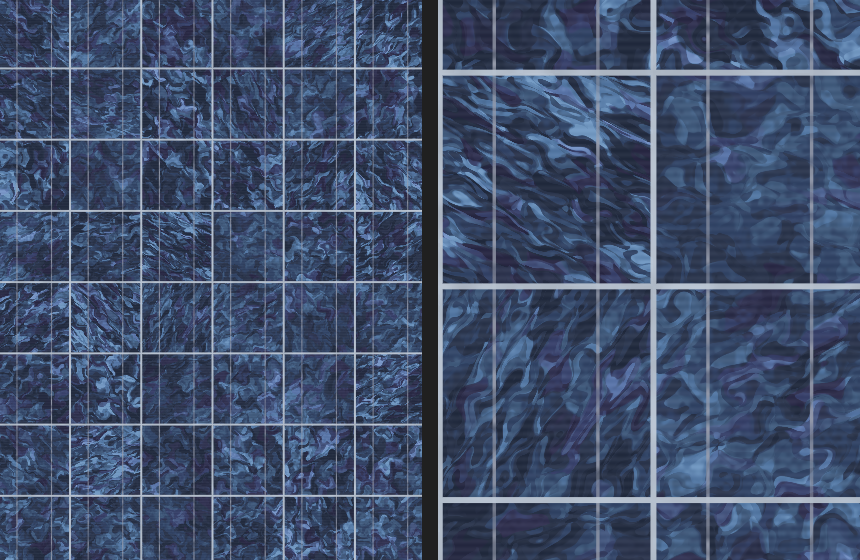
Left: the whole. Right: its middle third, enlarged.
This texture is drawn by a WebGL 2 fragment shader. Its source:

```glsl
#version 300 es
precision highp float;
// Polycrystalline solar panel: square blue cells, pale grid, thin busbars.
uniform vec2 u_resolution;
out vec4 fragColor;

vec3 hash3(vec2 p) {
  vec3 q = fract(p.xyx * vec3(0.1031, 0.1030, 0.0973));
  q += dot(q, q.yxz + 33.33);
  return fract((q.xxy + q.yzz) * q.zyx);
}

float noise(vec2 p) {
  vec2 i = floor(p), f = fract(p);
  f = f * f * (3.0 - 2.0 * f);
  return mix(mix(hash3(i).x, hash3(i + vec2(1, 0)).x, f.x),
             mix(hash3(i + vec2(0, 1)).x, hash3(i + 1.0).x, f.x), f.y);
}

mat2 rotation(float a) {
  return mat2(cos(a), -sin(a), sin(a), cos(a));
}

// Crystal grains: softly bounded Voronoi, each slanted its own way.
// Returns brightness and tint.
vec2 grains(vec2 p) {
  vec2 base = floor(p), sum = vec2(0);
  float total = 0.0;
  for (int y = -1; y <= 1; y++)
    for (int x = -1; x <= 1; x++) {
      vec2 site = base + vec2(x, y);
      vec3 h = hash3(site + 71.0);
      vec2 d = rotation((h.z - 0.5) * 2.0) * (site + h.xy - p);
      d *= vec2(0.8, 1.5);
      float w = exp(-26.0 * dot(d, d)) + 1e-7;
      sum += w * hash3(site + 13.0).xy;
      total += w;
    }
  return sum / total;
}

// Coverage of a line with the given half width, antialiased by one pixel.
float line(float dist, float halfWidth, float px) {
  return clamp((halfWidth - abs(dist)) / px + 0.5, 0.0, 1.0);
}

void main() {
  const float pitch = 0.1272;
  vec2 grid = gl_FragCoord.xy / u_resolution.y / pitch + vec2(0.017, 0.099);
  float px = 1.0 / (u_resolution.y * pitch);
  vec2 id = floor(grid), f = fract(grid);
  vec3 cell = hash3(id + 5.0), look = hash3(id + 41.0);

  // Grain field, turned and stretched differently in each cell
  vec2 seed = floor(cell.xy * 60.0) * 11.0;
  vec2 p = rotation(mix(-1.1, 1.1, cell.x)) * (f - 0.5);
  p *= vec2(1.0, mix(1.0, 2.3, cell.y * cell.y));
  vec2 warp = vec2(noise(p * 9.0 + seed), noise(p * 9.0 + seed + 37.0)) - 0.5;
  vec2 coarse = grains(p * 6.5 + warp * 1.3 + seed);
  vec2 fine = grains(p * 15.0 + warp * 2.6 + seed + 19.0);
  float cluster = noise(f * 2.6 + seed + 53.0);
  float speck = noise(f * 38.0 + seed);

  // Tone varies in contrast and level from cell to cell
  float tone = 0.5 * coarse.x + 0.5 * fine.x - 0.5;
  tone = 0.44 + tone * mix(0.55, 1.25, look.x) + (look.y - 0.5) * 0.10;
  tone += (cluster - 0.5) * 0.26 + (speck - 0.5) * 0.12;

  // Ramp from near black navy to pale steel blue
  vec3 color = mix(vec3(0.14, 0.175, 0.25), vec3(0.18, 0.22, 0.31),
                   smoothstep(0.10, 0.32, tone));
  color = mix(color, vec3(0.20, 0.27, 0.40), smoothstep(0.32, 0.45, tone));
  color = mix(color, vec3(0.26, 0.36, 0.49), smoothstep(0.46, 0.60, tone));
  color = mix(color, vec3(0.33, 0.47, 0.64), smoothstep(0.60, 0.73, tone));
  color = mix(color, vec3(0.45, 0.60, 0.76), smoothstep(0.74, 0.92, tone));
  color += vec3(0.025, -0.012, 0.02) * smoothstep(0.55, 0.9, coarse.y);

  // Hairline fingers across the cell, faded out when too fine to draw
  float fade = 1.0 - smoothstep(0.25, 0.6, 26.0 * px);
  color += 0.018 * fade * cos(f.y * 163.36);

  // Two busbars with broken, uneven brightness
  float bus = max(line(f.x - 0.255, 0.008, px), line(f.x - 0.74, 0.008, px));
  float wear = noise(vec2(floor(f.x * 2.0) + id.x * 7.0, grid.y * 24.0));
  color = mix(color, vec3(0.60, 0.62, 0.68), bus * mix(0.45, 0.95, wear));

  // Pale gaps between cells
  vec2 edge = abs(fract(grid + 0.5) - 0.5);
  float gap = max(line(edge.x, 0.014, px), line(edge.y, 0.014, px));
  float shade = 0.94 + 0.1 * noise(grid * 9.0);
  color = mix(color, vec3(0.73, 0.77, 0.82) * shade, gap * 0.95);

  fragColor = vec4(color, 1.0);
}
```
